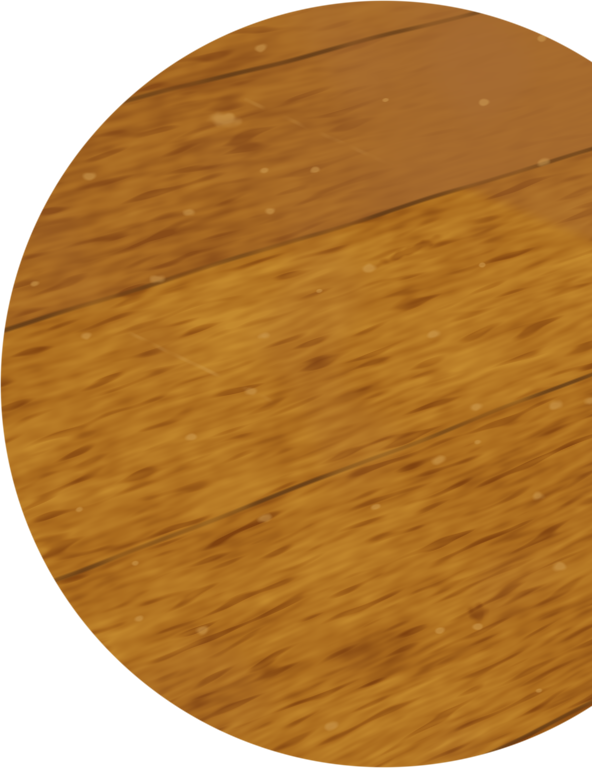
A Shadertoy shader for this texture:

```glsl
const vec3 DARK_WOOD = vec3(0.50, 0.26, 0.06);
const vec3 MID_WOOD = vec3(0.67, 0.42, 0.115);
const vec3 LIGHT_WOOD = vec3(0.77, 0.54, 0.18);
const vec3 HAZE = vec3(0.65, 0.42, 0.20);
const vec3 SEAM_COLOR = vec3(0.36, 0.22, 0.09);
const vec3 PALE_MARK = vec3(0.82, 0.63, 0.34);
const vec3 BACKGROUND = vec3(1.0);

const vec2 DISC_CENTER = vec2(0.5);
const float DISC_RADIUS = 0.499;
const float SLOPE = 0.43;        // board slope at the lower left
const float CONVERGENCE = 0.215; // flattening of the slope with height
const float SEAM_WIDTH = 0.0028;
const float SPECK_CELL = 0.075;
const float SPECK_SHARE = 0.3;

// Board edges and tones, from top to bottom
const float SEAMS[4] = float[](0.827, 0.569, 0.217, -0.295);
const float TONES[5] = float[](0.44, 0.37, 0.63, 0.55, 0.28);

vec2 hash2(vec2 p) {
    vec3 q = fract(p.xyx * vec3(0.1031, 0.1030, 0.0973));
    q += dot(q, q.yzx + 33.33);
    return fract((q.xx + q.yz) * q.zy);
}

float corner(vec2 cell, vec2 offset) {
    return dot(hash2(cell) * 2.0 - 1.0, offset);
}

// Gradient noise, roughly -0.7 to 0.7
float noise(vec2 p) {
    vec2 i = floor(p), f = fract(p);
    vec2 w = f * f * f * (f * (f * 6.0 - 15.0) + 10.0);
    vec2 e = vec2(1.0, 0.0);
    float low = mix(corner(i, f), corner(i + e, f - e), w.x);
    float high = mix(corner(i + e.yx, f - e.yx), corner(i + 1.0, f - 1.0), w.x);
    return 1.3 * mix(low, high, w.y);
}

// Soft ellipse tilted along the grain
float blot(vec2 p, vec2 center, vec2 size, float slope) {
    vec2 d = p - center, along = normalize(vec2(1.0, slope));
    vec2 q = vec2(dot(d, along), dot(d, vec2(-along.y, along.x))) / size;
    float wobble = 0.4 * noise(p * 90.0);
    return 1.0 - smoothstep(0.4, 1.2, length(q) + wobble);
}

// Thin broken scratch between two points
float scratch(vec2 p, vec2 a, vec2 b) {
    vec2 d = b - a;
    float t = clamp(dot(p - a, d) / dot(d, d), 0.0, 1.0);
    float line = 1.0 - smoothstep(0.0005, 0.004, length(p - a - d * t));
    return line * smoothstep(-0.2, 0.4, noise(p * 35.0));
}

float specks(vec2 p) {
    vec2 cell = floor(p / SPECK_CELL);
    vec2 pick = hash2(cell + 71.0);
    vec2 center = (cell + 0.25 + 0.5 * hash2(cell + 17.0)) * SPECK_CELL;
    vec2 size = vec2(0.008, 0.005) * mix(0.5, 1.3, pick.y);
    return step(pick.x, SPECK_SHARE) * blot(p, center, size, 0.2);
}

// Wood tone from long grain, short streaks and dark pores
float grain(vec2 g, vec2 p) {
    g.y += 0.006 * noise(g * vec2(5.0, 12.0));
    float broad = noise(g * vec2(3.0, 13.0));
    float streak = noise(g * vec2(9.0, 58.0) + 7.0);
    float fine = noise(g * vec2(24.0, 125.0) + 31.0);
    float pores = smoothstep(0.12, 0.5, noise(g * vec2(15.0, 82.0) + 53.0));
    float mottle = noise(p * 9.0) + 0.8 * noise(p * 45.0);
    return 0.24 * broad + 0.32 * streak + 0.26 * fine
         + 0.13 * mottle - 0.34 * pores + 0.04;
}

vec3 woodRamp(float tone) {
    vec3 low = mix(DARK_WOOD, MID_WOOD, clamp(tone * 2.0, 0.0, 1.0));
    return mix(low, LIGHT_WOOD, clamp(tone * 2.0 - 1.0, 0.0, 1.0));
}

vec3 floorColor(vec2 p) {
    // Board coordinates: along the grain, and across converging boards
    float across = (p.y - SLOPE * p.x) / (1.0 - CONVERGENCE * p.x);
    vec2 g = vec2(dot(p, vec2(0.94, 0.33)), across);
    float edge = across + 0.005 * noise(vec2(g.x * 7.0, 3.0));

    // Boards and the gaps between them
    float tone = TONES[0], seam = 0.0;
    for (int i = 0; i < 4; i++) {
        float d = edge - SEAMS[i];
        tone = mix(tone, TONES[i + 1], smoothstep(0.004, -0.004, d));
        float wear = smoothstep(-0.4, 0.3, noise(vec2(g.x * 11.0, float(i) * 5.3)));
        float gap = 1.0 - smoothstep(0.3, 1.8, abs(d) / SEAM_WIDTH);
        seam = max(seam, gap * mix(0.35, 0.9, wear));
        tone -= 0.14 * exp(-abs(d) * 75.0);
    }

    // Brown board end and pale sheen at the upper right
    float upper = smoothstep(-0.004, 0.004, edge - SEAMS[1]);
    float endLine = p.y - 0.753 + 0.41 * (p.x - 0.612);
    float boardEnd = (1.0 - upper) * smoothstep(-0.012, 0.012, endLine);
    float sheen = upper * smoothstep(0.25, 0.62, p.x + 0.06 * noise(p * 8.0));
    tone += 0.07 * sheen - 0.2 * boardEnd;
    tone += grain(g, p) * mix(1.0, 0.55, sheen);

    // Stains
    tone -= 0.5 * blot(p, vec2(0.535, 0.674), vec2(0.045, 0.006), 0.45);
    tone -= 0.4 * blot(p, vec2(0.622, 0.202), vec2(0.013, 0.015), 0.3);
    vec3 color = woodRamp(tone);
    float haze = 0.25 * upper + 0.5 * sheen + 0.45 * boardEnd;
    color = mix(color, HAZE, haze + 0.15 * smoothstep(0.1, 0.5, noise(p * 6.0 + 4.0)));
    color = mix(color, SEAM_COLOR, seam * 0.85);

    // Pale wear marks
    float pale = 0.5 * specks(p);
    pale = max(pale, 0.55 * blot(p, vec2(0.293, 0.844), vec2(0.022, 0.01), -0.1));
    pale = max(pale, 0.35 * scratch(p, vec2(0.15, 0.575), vec2(0.36, 0.475)));
    pale = max(pale, 0.25 * scratch(p, vec2(0.32, 0.87), vec2(0.51, 0.785)));
    return mix(color, PALE_MARK, pale);
}

void mainImage(out vec4 fragColor, in vec2 fragCoord) {
    vec2 p = fragCoord / iResolution.y;
    float pixel = 1.0 / iResolution.y;
    float disc = smoothstep(pixel, -pixel, length(p - DISC_CENTER) - DISC_RADIUS);
    fragColor = vec4(mix(BACKGROUND, floorColor(p), disc), 1.0);
}
```
